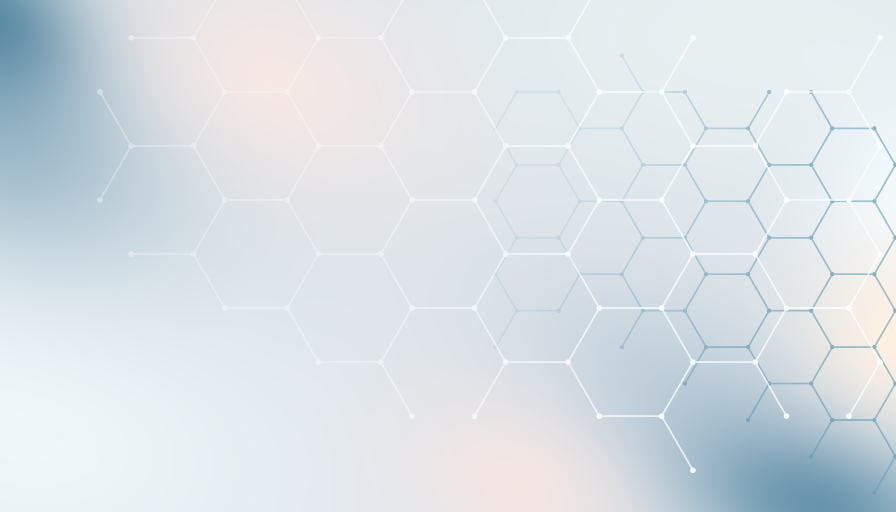
Write a Shadertoy shader that draws this background.

```glsl
const float SQRT3 = 1.7320508;
const int WHITE_NET = 0;

// Soft tilted ellipse, 1 at its centre
float glow(vec2 p, vec2 centre, vec2 radii, float tilt) {
    float c = cos(tilt), s = sin(tilt);
    vec2 q = mat2(c, -s, s, c) * (p - centre) / radii;
    return exp(-dot(q, q));
}

float segmentDistance(vec2 p, vec2 a, vec2 b) {
    vec2 ab = b - a;
    return length(p - a - ab * clamp(dot(p - a, ab) / dot(ab, ab), 0.0, 1.0));
}

float stroke(float d, float halfWidth, float pixel) {
    return 1.0 - smoothstep(halfWidth - 0.5 * pixel, halfWidth + 0.5 * pixel, d);
}

// Outline of each net, tested at the middle of an edge
bool edgeVisible(vec2 m, int net) {
    if (net == WHITE_NET) {
        float left = 0.183 + 0.45 * abs(m.y - 0.285);
        float top = 0.1416 - 0.35 * abs(m.x - 1.505);
        float bump = max(0.0, 0.103 - 0.9 * abs(m.x - 1.301));
        float bottom = min(0.58 * m.x + 0.365, 0.788 + bump);
        return m.x > left && m.x < 1.735 && m.y > top && m.y < bottom;
    }
    float top = 0.1336 + 0.21 * abs(m.x - 1.235);
    float bottom = max(0.58 * m.x - 0.059, 0.662 - 3.0 * max(0.0, m.x - 1.062));
    return m.x > 0.968 && m.y > top && m.y < bottom;
}

float edgeInk(vec2 p, vec2 a, vec2 b, float dotRadius, float pixel) {
    float line = stroke(segmentDistance(p, a, b), 0.0017, pixel);
    float ends = stroke(min(length(p - a), length(p - b)), dotRadius, pixel);
    return max(0.8 * line, ends);
}

// Hexagon net: edges of the nearest cell and the spokes leaving its corners
float hexNet(vec2 p, vec2 origin, float side, float dotRadius, int net, float pixel) {
    vec2 period = vec2(3.0, SQRT3) * side;
    vec2 a = mod(p - origin, period) - 0.5 * period;
    vec2 b = mod(p - origin - 0.5 * period, period) - 0.5 * period;
    vec2 local = dot(a, a) < dot(b, b) ? a : b;
    vec2 centre = p - local;
    float ink = 0.0;
    for (int i = 0; i < 6; i++) {
        float angle = float(i) * 1.0471976;
        vec2 v = side * vec2(cos(angle), sin(angle));
        vec2 w = side * vec2(cos(angle + 1.0471976), sin(angle + 1.0471976));
        if (edgeVisible(centre + 0.5 * (v + w), net))
            ink = max(ink, edgeInk(local, v, w, dotRadius, pixel));
        if (edgeVisible(centre + 1.5 * v, net))
            ink = max(ink, edgeInk(local, v, 2.0 * v, dotRadius, pixel));
    }
    return ink;
}

vec3 backdrop(vec2 p) {
    vec3 col = vec3(0.87, 0.893, 0.915);
    // Pale corners
    col = mix(col, vec3(0.91, 0.945, 0.95), 0.9 * glow(p, vec2(1.46, 0.07), vec2(0.6, 0.3), 0.0));
    col = mix(col, vec3(0.935, 0.965, 0.98), glow(p, vec2(0.03, 0.84), vec2(0.6, 0.36), 0.25));
    // Blue upper left
    col = mix(col, vec3(0.56, 0.69, 0.76), 0.85 * glow(p, vec2(-0.02, 0.23), vec2(0.36, 0.23), 0.5));
    col = mix(col, vec3(0.28, 0.49, 0.60), 0.85 * glow(p, vec2(-0.02, 0.04), vec2(0.19, 0.14), 0.5));
    // Rose patches
    col = mix(col, vec3(0.97, 0.91, 0.895), 0.9 * glow(p, vec2(0.54, 0.16), vec2(0.29, 0.19), 0.4));
    // Blue lower right
    col = mix(col, vec3(0.73, 0.795, 0.845), 0.8 * glow(p, vec2(1.36, 0.79), vec2(0.34, 0.18), 0.5));
    col = mix(col, vec3(0.36, 0.55, 0.65), 0.9 * glow(p, vec2(1.60, 0.99), vec2(0.27, 0.15), 0.3));
    col = mix(col, vec3(0.965, 0.90, 0.885), 0.9 * glow(p, vec2(1.01, 0.95), vec2(0.22, 0.15), 0.4));
    // Light from the right edge
    col = mix(col, vec3(0.96, 0.99, 1.0), 0.9 * glow(p, vec2(1.77, 0.40), vec2(0.17, 0.22), 0.0));
    return mix(col, vec3(1.0, 0.945, 0.88), 0.95 * glow(p, vec2(1.77, 0.65), vec2(0.17, 0.17), 0.5));
}

void mainImage(out vec4 fragColor, in vec2 fragCoord) {
    // Canvas heights, measured down from the top
    vec2 p = vec2(fragCoord.x, iResolution.y - fragCoord.y) / iResolution.y;
    float pixel = 1.0 / iResolution.y;
    vec3 col = backdrop(p);

    float blueInk = hexNet(p, vec2(1.420, 0.322), 0.0822, 0.0042, 1, pixel);
    float blueFade = mix(0.15, 0.75, smoothstep(1.0, 1.65, p.x + 0.35 * (p.y - 0.4)));
    col = mix(col, vec3(0.40, 0.62, 0.71), blueInk * blueFade);

    float whiteInk = hexNet(p, vec2(0.500, 0.285), 0.1219, 0.0055, WHITE_NET, pixel);
    float whiteFade = mix(0.4, 0.95, smoothstep(0.5, 1.3, p.x));
    col = mix(col, vec3(0.985, 0.995, 1.0), whiteInk * whiteFade);

    fragColor = vec4(col, 1.0);
}
```
